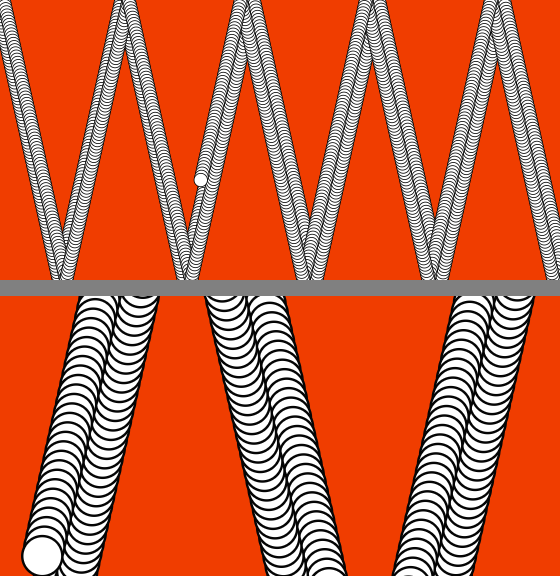
Top, the full canvas; bottom, a detail of the centre.
A WebGL 2 fragment shader for this pattern:

```glsl
#version 300 es
precision highp float;

uniform vec2 u_resolution;
out vec4 fragColor;

// Lengths are in canvas heights.
const vec3 ORANGE = vec3(0.94, 0.24, 0.0);
const vec3 BALL_FILL = vec3(1.0);
const vec3 BALL_LINE = vec3(0.02);
const float RADIUS = 0.0253;
const float LINE_WIDTH = 0.0029;
const vec2 ROOM = vec2(2.0, 1.0);

// The bouncing path is a straight line once its reflections are unfolded.
const vec2 PATH_START = vec2(1.0, 0.464);
const vec2 PATH_END = vec2(5.283, 19.643);
const float BALL_COUNT = 1700.0;
const int ROOMS_ACROSS = 3;
const int ROOMS_UP = 20;
const float LAYERS = 6.0;

float coverage(float dist, float radius, float pixel) {
    return clamp((radius - dist) / pixel + 0.5, 0.0, 1.0);
}

vec3 drawBall(vec3 color, float dist, float pixel) {
    color = mix(color, BALL_LINE, coverage(dist, RADIUS, pixel));
    return mix(color, BALL_FILL, coverage(dist, RADIUS - LINE_WIDTH, pixel));
}

// Draws the part of the trail whose centres lie in one mirrored room.
vec3 drawTrail(vec3 color, vec2 point, vec2 room, float pixel) {
    vec2 stride = (PATH_END - PATH_START) / BALL_COUNT;
    float spacing = length(stride);
    vec2 direction = stride / spacing;
    vec2 offset = point - PATH_START;
    float along = dot(offset, direction);
    float across = dot(offset, vec2(-direction.y, direction.x));
    if (abs(across) > RADIUS + pixel) return color;

    // Range of balls between the walls of this room
    vec2 enter = (room * ROOM - PATH_START) / stride;
    vec2 leave = ((room + 1.0) * ROOM - PATH_START) / stride;
    float first = max(ceil(max(enter.x, enter.y)), 0.0);
    float last = min(floor(min(leave.x, leave.y) - 0.001), BALL_COUNT);

    // Newest balls that can reach this point, oldest drawn first
    float reach = sqrt(max(RADIUS * RADIUS - across * across, 0.0));
    float newest = min(floor((along + reach) / spacing) + 1.0, last);
    for (float layer = LAYERS - 1.0; layer >= 0.0; layer--) {
        float ball = newest - layer;
        if (ball < first) continue;
        float dist = length(vec2(along - ball * spacing, across));
        color = drawBall(color, dist, pixel);
    }
    return color;
}

void main() {
    float pixel = 1.0 / u_resolution.y;
    vec2 uv = gl_FragCoord.xy / u_resolution.y;
    vec3 color = ORANGE;

    // Mirrored rooms in the order the ball visits them
    for (int i = 0; i < ROOMS_ACROSS; i++) {
        float x = i % 2 == 0 ? ROOM.x - uv.x : uv.x;
        for (int j = 0; j < ROOMS_UP; j++) {
            float y = j % 2 == 0 ? uv.y : ROOM.y - uv.y;
            vec2 room = vec2(i, j);
            color = drawTrail(color, vec2(x, y) + room * ROOM, room, pixel);
        }
    }
    fragColor = vec4(color, 1.0);
}
```
